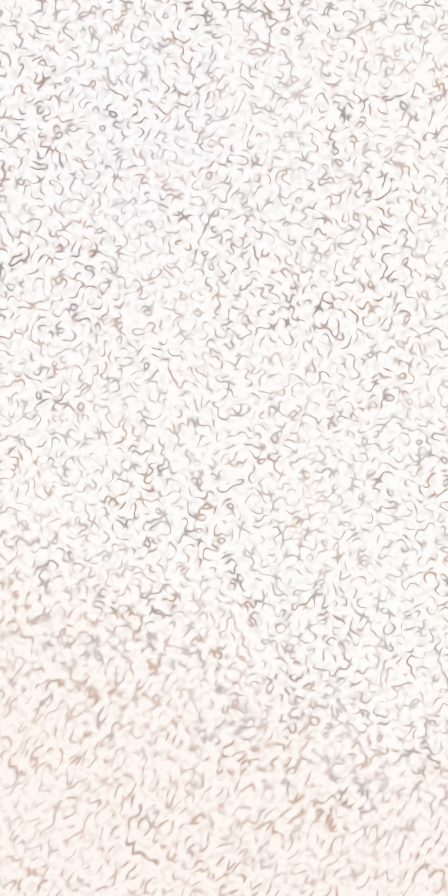
A Shadertoy shader for this texture:

```glsl
// Pale, overexposed plaster covered in fine worm-shaped grey-brown creases.
// Creases are the zero lines of warped gradient noise, broken by a mask;
// toward the lower left they turn into softer, pinker diagonal strokes.

#define GRAIN 47.0        // noise cells across the canvas width
#define CREASE_WIDTH 0.12 // half width of a crease, in noise units
#define CREASE_DEPTH 0.27 // darkness of a full crease
#define STROKE_ANGLE 0.98 // direction of the diagonal strokes, radians
#define STROKE_STRETCH 0.5
#define STROKE_FADE 0.68  // crease strength left in the stroke area
#define SHADE_DEPTH 0.045 // faint relief between the creases
#define PAPER vec3(0.998, 0.990, 0.980)
#define BLUSH vec3(0.996, 0.966, 0.945)
#define COOL vec3(0.985, 0.978, 0.988)
#define GREY_INK vec3(0.92, 1.00, 0.98)
#define BROWN_INK vec3(0.72, 1.00, 1.14)

float hash(vec2 cell) {
    return fract(sin(dot(cell, vec2(127.1, 311.7))) * 43758.5453);
}

// Slope contribution of one lattice corner
float corner(vec2 cell, vec2 offset) {
    float angle = 6.2832 * hash(cell);
    return dot(vec2(cos(angle), sin(angle)), offset);
}

// Gradient noise, roughly -0.7 to 0.7
float noise(vec2 p) {
    vec2 i = floor(p);
    vec2 f = p - i;
    vec2 u = f * f * f * (f * (f * 6.0 - 15.0) + 10.0);
    vec2 e = vec2(1.0, 0.0);
    float low = mix(corner(i, f), corner(i + e.xy, f - e.xy), u.x);
    float high = mix(corner(i + e.yx, f - e.yx), corner(i + e.xx, f - e.xx), u.x);
    return mix(low, high, u.y);
}

vec2 rotate(vec2 p, float angle) {
    float c = cos(angle);
    float s = sin(angle);
    return vec2(c * p.x + s * p.y, c * p.y - s * p.x);
}

void mainImage(out vec4 fragColor, in vec2 fragCoord) {
    vec2 p = fragCoord / iResolution.x;

    // Slow variations: cloudy patches and the area of diagonal strokes
    float cloud = noise(p * 3.0 + 5.3);
    float patches = noise(p * 9.0 + 17.7);
    float strokes = 1.0 - smoothstep(0.30, 1.0, p.y + 0.45 * p.x + 0.15 * cloud);

    // Curly field and stretched field, both slightly warped
    vec2 q = rotate(p * GRAIN, 0.4);
    q += 0.35 * vec2(noise(q * 0.7 + 40.0), noise(q * 0.7 + 80.0));
    vec2 along = rotate(p * GRAIN, STROKE_ANGLE) * vec2(STROKE_STRETCH, 1.0);
    along.y += 0.4 * noise(q * 0.5 + 11.0);
    float field = mix(noise(q), noise(along + 23.0), strokes);

    // Short creases along the zero lines
    float crease = exp(-pow(field / CREASE_WIDTH, 2.0));
    float broken = smoothstep(-0.28, 0.30, noise(q * 0.85 + 61.0));
    float strength = (0.95 + 0.75 * patches + 0.3 * cloud) * mix(1.0, STROKE_FADE, strokes);
    float ink = CREASE_DEPTH * crease * broken * strength;

    // Faint relief between creases
    ink += SHADE_DEPTH * smoothstep(-0.1, 0.45, noise(q * 1.3 + 93.0));

    // Paper tint: cool haze near the upper left, blush at the lower left
    float haze = exp(-6.0 * dot(p - vec2(0.30, 1.72), p - vec2(0.30, 1.72)));
    vec3 color = mix(PAPER, COOL, 0.7 * haze);
    color = mix(color, BLUSH, strokes);

    // Ink hue drifts between grey and brown
    float warmth = smoothstep(-0.3, 0.5, noise(p * 14.0 + 70.0) + 0.3 * strokes);
    color -= ink * mix(GREY_INK, BROWN_INK, warmth);

    fragColor = vec4(clamp(color, 0.0, 1.0), 1.0);
}
```
